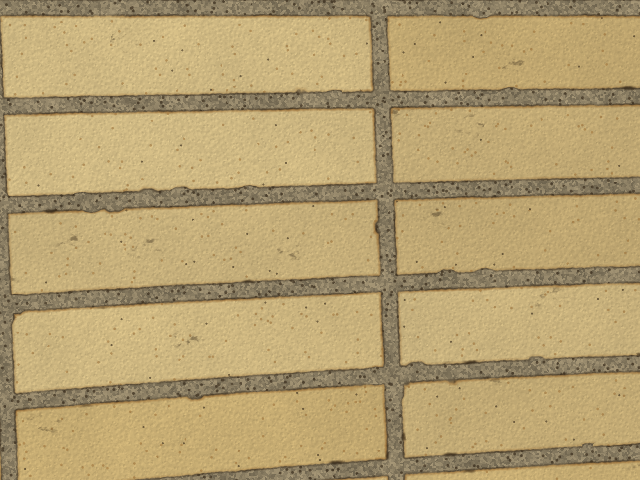
Give the GLSL for this texture, as a Shadertoy shader.

```glsl
#define BRICK_LENGTH 0.806
#define JOINT_HALF 0.0178
#define COLUMN_LEAN 0.038
#define EDGE_ROUGHNESS 0.0028
#define PIT_SCALE 105.0
#define SAND_SCALE 210.0
#define BRICK_PALE vec3(0.81, 0.73, 0.53)
#define BRICK_YELLOW vec3(0.83, 0.72, 0.47)
#define BRICK_TAN vec3(0.72, 0.62, 0.41)
#define MORTAR vec3(0.54, 0.49, 0.385)
#define RUST vec3(0.58, 0.40, 0.18)
#define SOOT vec3(0.20, 0.15, 0.09)

vec2 hash2(vec2 p) {
    vec3 q = fract(p.xyx * vec3(0.1031, 0.1030, 0.0973));
    q += dot(q, q.yzx + 33.33);
    return fract((q.xx + q.yz) * q.zy);
}

// Cellular noise: distance to the nearest point, and that point's random id
vec2 cells(vec2 p) {
    vec2 base = floor(p), nearest = vec2(9.0, 0.0);
    for (int y = -1; y <= 1; y++)
    for (int x = -1; x <= 1; x++) {
        vec2 cell = base + vec2(x, y);
        float dist = length(cell + hash2(cell + 71.0) - p);
        if (dist < nearest.x) nearest = vec2(dist, hash2(cell + 19.0).x);
    }
    return nearest;
}

// Layered, rotated sines, roughly -1 to 1
float waves(vec2 p) {
    float sum = 0.0, amp = 0.5;
    for (int i = 0; i < 4; i++) {
        sum += amp * sin(p.x + 1.3 * sin(p.y)) * cos(p.y + 0.7 * sin(p.x));
        p = mat2(1.2, 1.5, -1.5, 1.2) * p + 3.7;
        amp *= 0.6;
    }
    return sum;
}

// Round blemishes on a share of the cells
float spots(vec2 p, float share, float radius) {
    vec2 c = cells(p);
    return step(1.0 - share, c.y) * smoothstep(radius, radius * 0.4, c.x);
}

float pitHeight(vec2 p) {
    vec2 c = cells(p * PIT_SCALE);
    return smoothstep(0.1, 0.3 + 0.4 * c.y, c.x);
}

// Sand grains and small holes
vec3 mortarColor(vec2 p) {
    float grain = cells(p * SAND_SCALE).y - 0.5;
    vec3 color = MORTAR * (1.0 + 0.34 * grain + 0.09 * waves(p * 23.0));
    return mix(color, SOOT, 0.65 * spots(p * 95.0, 0.18, 0.4));
}

vec3 brickColor(vec2 p, vec2 id) {
    // Fired tone of each brick, duller toward the right
    vec2 tone = hash2(id + 7.0);
    vec3 color = mix(BRICK_PALE, BRICK_YELLOW, tone.x);
    float dull = 0.45 * tone.y + 0.3 * smoothstep(0.3, 1.3, p.x);
    color = mix(color, BRICK_TAN, dull);
    color *= 1.0 + 0.035 * waves(p * 9.0 + id * 5.0);

    // Pitted surface lit from one side
    float relief = pitHeight(p + vec2(0.0016, -0.0016)) - pitHeight(p);
    color *= 1.0 + 0.075 * relief + 0.06 * (cells(p * SAND_SCALE).y - 0.5);

    // Iron flecks, dark specks and faint smudges
    color = mix(color, RUST, 0.5 * spots(p * 80.0 + 13.0, 0.07, 0.3));
    color = mix(color, SOOT, 0.6 * spots(p * 42.0, 0.06, 0.13));
    float smudge = spots(p * vec2(8.0, 13.0) + 4.0, 0.12, 0.4);
    smudge *= smoothstep(0.15, 0.7, waves(p * vec2(75.0, 120.0)));
    return mix(color, SOOT, 0.4 * smudge);
}

void mainImage(out vec4 fragColor, in vec2 fragCoord) {
    vec2 p = fragCoord / iResolution.y;
    float pixel = 1.0 / iResolution.y;
    float down = 1.0 - p.y;

    // Stacked grid: courses converge to the right, columns lean slightly
    float course = 0.2061 - 0.0215 * p.x + 0.0044 * p.x * p.x;
    vec2 size = vec2(BRICK_LENGTH, course);
    vec2 grid = vec2(p.x + 0.018 - COLUMN_LEAN * down, down - 0.0156) / size;
    vec2 id = floor(grid);
    vec2 local = (fract(grid) - 0.5) * size;

    // Signed distance to the brick, positive inside, with chipped edges
    vec2 q = abs(local) - 0.5 * size + JOINT_HALF + 0.004;
    float inside = 0.004 - length(max(q, 0.0)) - min(max(q.x, q.y), 0.0);
    inside += EDGE_ROUGHNESS * (0.5 * waves(p * 38.0) + 0.7 * (cells(p * 110.0).x - 0.45));
    inside -= 0.006 * spots(p * 17.0, 0.12, 0.4);

    // Rusty rim, heavier on the top and right edges
    vec3 brick = brickColor(p, id);
    float wear = clamp(0.5 + 0.6 * waves(p * 27.0 + 8.0), 0.0, 1.0);
    float heavy = max(step(local.y, 0.03 - 0.5 * course), step(0.36, local.x));
    float rim = smoothstep(0.0065, 0.0, inside) * mix(0.4, 0.85, heavy);
    brick = mix(brick, RUST, rim * (0.45 + 0.55 * wear));

    // Shadowed crevice where mortar meets brick
    vec3 mortar = mortarColor(p);
    float crevice = smoothstep(0.0045, 0.0, abs(inside + 0.0008));
    mortar = mix(mortar, SOOT, crevice * (0.25 + 0.55 * wear));

    vec3 color = mix(mortar, brick, smoothstep(-pixel, pixel, inside));
    float crack = spots(p * vec2(15.0, 24.0) + 2.0, 0.1, 0.3) * smoothstep(0.007, 0.0, abs(inside));
    fragColor = vec4(mix(color, SOOT, 0.75 * crack), 1.0);
}
```
